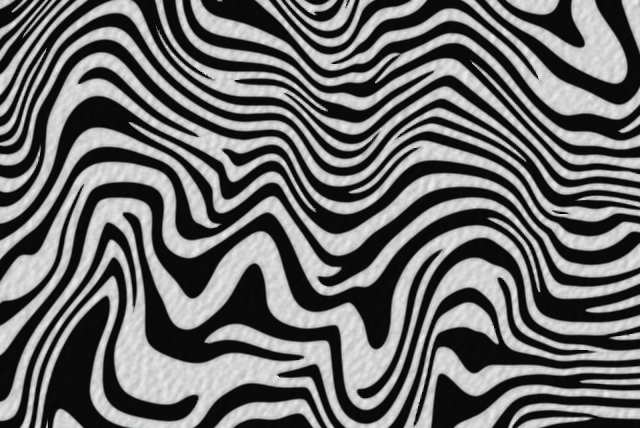
Give the GLSL for this pattern, as a WebGL 2 fragment shader.

```glsl
#version 300 es
precision highp float;

uniform vec2 u_resolution;
out vec4 fragColor;

vec2 hash2(vec2 p) {
    vec2 k = vec2(dot(p, vec2(127.1, 311.7)), dot(p, vec2(269.5, 183.3)));
    return fract(sin(k) * 43758.5453);
}

float cornerSlope(vec2 cell, vec2 corner, vec2 f) {
    return dot(hash2(cell + corner) * 2.0 - 1.0, f - corner);
}

// Gradient noise, centred on zero
float noise(vec2 p) {
    vec2 i = floor(p), f = p - i;
    vec2 u = f * f * f * (f * (f * 6.0 - 15.0) + 10.0);
    float low = mix(cornerSlope(i, vec2(0, 0), f), cornerSlope(i, vec2(1, 0), f), u.x);
    float high = mix(cornerSlope(i, vec2(0, 1), f), cornerSlope(i, vec2(1, 1), f), u.x);
    return mix(low, high, u.y);
}

// Broad swells, sharp folds and small ripples bend the stripes
vec2 bend(vec2 p) {
    vec2 q = p + vec2(0.16 * noise(p * 2.4 + 61.0), 0.0);
    float swell = 0.62 * noise(q * vec2(2.4, 1.1) + 3.7);
    float crease = noise(q * vec2(3.1, 1.6) + 17.3);
    float fold = 0.34 * sqrt(crease * crease + 0.0004);
    float ripple = 0.06 * noise(q * vec2(7.0, 5.0) + 41.2);
    return vec2(q.x, p.y + swell + fold + ripple);
}

// Each scattered point winds the phase once, so a stripe forks or ends there
float forkPhase(vec2 s) {
    float phase = 0.0;
    for (int j = 0; j < 12; j++) {
        for (int i = 0; i < 10; i++) {
            vec2 cell = vec2(i, j);
            vec2 centre = (cell + hash2(cell + 5.3)) * vec2(0.175, 0.145) - vec2(0.1, 0.35);
            vec2 d = (s - centre) * vec2(1.0, 3.0);
            float turn = mod(cell.x + cell.y, 2.0) * 2.0 - 1.0;
            phase += turn * atan(d.y, d.x);
        }
    }
    return phase;
}

// Fine diagonal relief, lit from one side
float grain(vec2 p) {
    vec2 q = mat2(0.8, 0.6, -0.6, 0.8) * p * vec2(1.0, 1.1);
    vec2 scale = vec2(66.0, 36.0);
    float relief = noise(q * scale) - noise((q + vec2(0.006, 0.003)) * scale);
    return relief + 0.4 * noise(p * 110.0);
}

void main() {
    vec2 p = gl_FragCoord.xy / u_resolution.y;
    vec2 s = bend(p);

    // Stripe field with uneven stripe width
    float width = 0.6 * noise(s * vec2(4.0, 11.0) + 8.1) - 0.03;
    float field = cos(98.0 * s.y + forkPhase(s)) + width;

    // Distance to the stripe edge in canvas heights
    float slope = length(vec2(dFdx(field), dFdy(field))) * u_resolution.y;
    float edge = field / max(slope, 0.001);
    float ink = smoothstep(-0.0033, 0.0033, edge);

    // Pale hide, shaded beside the stripes
    float relief = grain(p);
    float shade = 0.06 * smoothstep(-0.012, -0.003, edge);
    vec3 hide = vec3(0.825, 0.83, 0.828) + 0.15 * relief - shade;
    vec3 black = vec3(0.038) + 0.015 * relief;
    fragColor = vec4(mix(hide, black, ink), 1.0);
}
```
